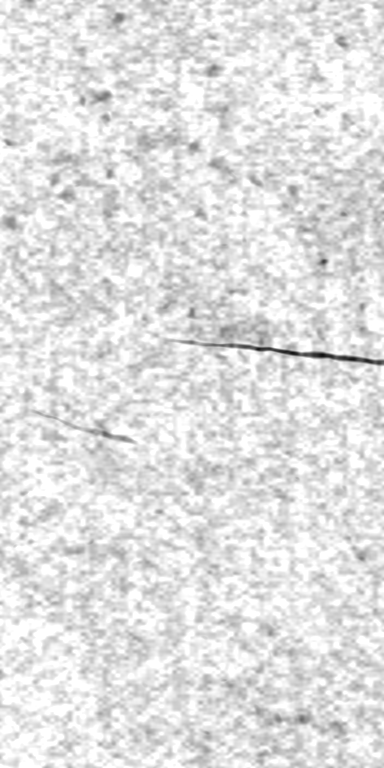
Give the GLSL for this texture, as a Shadertoy shader.

```glsl
float hash(vec2 p) {
    return fract(sin(dot(p, vec2(127.1, 311.7))) * 43758.5453);
}

float noise(vec2 p) {
    vec2 i = floor(p), f = fract(p);
    f = f * f * (3.0 - 2.0 * f);
    float low = mix(hash(i), hash(i + vec2(1, 0)), f.x);
    float high = mix(hash(i + vec2(0, 1)), hash(i + vec2(1, 1)), f.x);
    return mix(low, high, f.y);
}

// Noise centred on zero
float grain(vec2 p, vec2 frequency) {
    return noise(p * frequency + frequency.yx) - 0.5;
}

// Soft round patch, 1 at its centre
float patchMask(vec2 p, vec2 center, vec2 radius) {
    vec2 d = (p - center) / radius;
    return exp(-dot(d, d));
}

// Scattered irregular pits, one candidate per cell
float pits(vec2 p, float cells, float share, float seed) {
    vec2 q = p * cells;
    vec2 base = floor(q);
    float depth = 0.0;
    for (int y = -1; y <= 1; y++) {
        for (int x = -1; x <= 1; x++) {
            vec2 id = base + vec2(x, y);
            vec2 key = id + seed;
            vec2 center = id + vec2(hash(key + 3.1), hash(key + 7.7));
            float angle = 1.6 * (hash(key + 11.3) - 0.6);
            vec2 d = q - center;
            d = vec2(d.x * cos(angle) + d.y * sin(angle), d.y * cos(angle) - d.x * sin(angle));
            float size = mix(0.13, 0.27, hash(key + 17.9));
            float mask = 1.0 - smoothstep(0.25, 1.5, length(d / vec2(1.3, 0.85)) / size);
            float present = step(hash(key + 23.5), share);
            depth = max(depth, present * mask * mix(0.45, 1.0, hash(key + 29.3)));
        }
    }
    return depth;
}

// Wavering fissure that widens from start to end
float crack(vec2 p, vec2 start, vec2 end, float width, float waver) {
    float t = (p.x - start.x) / (end.x - start.x);
    float middle = mix(start.y, end.y, t);
    middle += waver * (grain(p.xx, vec2(9.0, 0.0)) + 0.4 * grain(p.xx, vec2(34.0, 0.0)));
    float halfWidth = width * mix(0.55, 1.0, smoothstep(0.2, 0.6, t));
    halfWidth *= 0.7 + 0.6 * noise(vec2(p.x * 28.0, 4.0));
    float ends = smoothstep(0.0, 0.12, t) * (1.0 - smoothstep(0.9, 1.0, t));
    return ends * (1.0 - smoothstep(0.2, 1.5, abs(p.y - middle) / halfWidth));
}

void mainImage(out vec4 fragColor, in vec2 fragCoord) {
    vec2 p = fragCoord / iResolution.x;
    vec2 warp = vec2(grain(p, vec2(43.0, 47.0)), grain(p, vec2(39.0, 51.0)));
    vec2 rough = p + 0.014 * warp;

    // Pale mottled stone
    float shade = 0.9;
    shade += 0.29 * grain(p + 0.006 * warp, vec2(50.0, 63.0));
    shade += 0.21 * grain(p, vec2(88.0, 112.0));
    shade += 0.09 * grain(p, vec2(7.0, 9.0));
    shade += 0.07 * grain(p, vec2(21.0, 2.5));

    // Broad light and grey areas
    shade += 0.06 * patchMask(p, vec2(0.77, 1.74), vec2(0.22, 0.13));
    shade += 0.06 * patchMask(p, vec2(0.04, 0.18), vec2(0.18, 0.2));
    shade -= 0.09 * patchMask(p, vec2(0.92, 1.5), vec2(0.18, 0.13));
    shade -= 0.07 * patchMask(p, vec2(0.62, 0.14), vec2(0.3, 0.14));

    // Pits, denser toward the top
    float upper = smoothstep(0.7, 1.3, p.y);
    shade -= mix(0.2, 0.29, upper) * pits(rough, 13.0, mix(0.18, 0.36, upper), 5.0);
    shade -= 0.13 * pits(rough, 23.0, 0.22, 61.0);

    // Smudged stains
    shade -= 0.22 * patchMask(rough, vec2(0.42, 1.635), vec2(0.075, 0.022));
    shade -= 0.24 * patchMask(rough, vec2(0.58, 1.71), vec2(0.045, 0.025));
    shade -= 0.18 * patchMask(rough, vec2(0.62, 1.135), vec2(0.12, 0.02));
    shade -= 0.22 * patchMask(rough, vec2(0.84, 1.31), vec2(0.014, 0.05));

    // Main fissure and its faint companion
    float strength = mix(0.3, 0.66, smoothstep(0.54, 0.66, p.x));
    shade -= strength * crack(p, vec2(0.4, 1.122), vec2(1.12, 1.045), 0.0085, 0.014);
    float faint = mix(0.16, 0.34, smoothstep(0.2, 0.27, p.x));
    shade -= faint * crack(p, vec2(0.06, 0.935), vec2(0.37, 0.845), 0.0085, 0.016);

    fragColor = vec4(vec3(clamp(shade, 0.0, 1.0)), 1.0);
}
```
